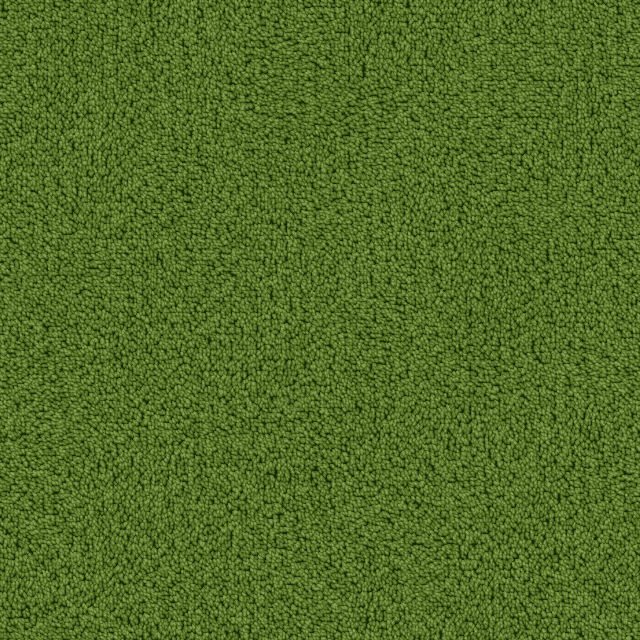
Give the GLSL for this texture, as a Shadertoy shader.

```glsl
const float TUFTS = 174.0;        // tufts along each side
const float PATCHES = 12.0;       // broad changes of lean and tone
const float FIBRES = 440.0;       // fine yarn grain
const float JITTER = 0.9;
const vec2 TUFT_RADII = vec2(0.86, 0.5);
const float SIZE_SPREAD = 0.35;
const float LEAN = -0.95;         // main tuft direction, radians
const float LEAN_PATCH = 1.2;
const float LEAN_SPREAD = 1.1;
const float BLEND = 10.0;         // softness where tufts meet
const vec2 LIGHT = vec2(-0.75, 1.5);
const float CREST_TONE = 5.2;
const float GAP_DEPTH = 3.5;
const float CREST_ROUNDING = 0.04;
const float TUFT_CONTRAST = 1.6;
const float PATCH_CONTRAST = 0.12;
const float FIBRE_CONTRAST = 1.2;

// Pile colours from deep gap to lit crest
const vec3 PILE[6] = vec3[6](
    vec3(0.08, 0.16, 0.02), vec3(0.17, 0.27, 0.05), vec3(0.26, 0.36, 0.10),
    vec3(0.34, 0.44, 0.15), vec3(0.42, 0.52, 0.22), vec3(0.53, 0.63, 0.32));

float hash(vec2 p) {
    return fract(sin(dot(p, vec2(127.1, 311.7))) * 43758.5453);
}

// Value noise that wraps after a whole number of cells
float wrapNoise(vec2 uv, float cells, float seed) {
    vec2 p = uv * cells;
    vec2 i = floor(p);
    vec2 f = fract(p);
    f = f * f * (3.0 - 2.0 * f);
    vec2 lo = mod(i, cells) + seed;
    vec2 hi = mod(i + 1.0, cells) + seed;
    return mix(mix(hash(lo), hash(vec2(hi.x, lo.y)), f.x),
               mix(hash(vec2(lo.x, hi.y)), hash(hi), f.x), f.y);
}

// Tone of the pile: soft union of scattered, leaning oval tufts
float pileTone(vec2 uv) {
    vec2 p = uv * TUFTS;
    vec2 cell = floor(p);
    float patchLean = LEAN + LEAN_PATCH * (wrapNoise(uv, PATCHES, 17.3) - 0.5);
    float weightSum = 0.0;
    float shadeSum = 0.0;

    for (int y = -1; y <= 1; y++) {
        for (int x = -1; x <= 1; x++) {
            vec2 neighbour = cell + vec2(x, y);
            vec2 id = mod(neighbour, TUFTS);
            vec2 scatter = vec2(hash(id + 3.7), hash(id + 41.9)) - 0.5;
            vec2 offset = p - neighbour - 0.5 - JITTER * scatter;

            float angle = patchLean + LEAN_SPREAD * (hash(id + 73.1) - 0.5);
            float c = cos(angle);
            float s = sin(angle);
            vec2 local = vec2(c * offset.x + s * offset.y, c * offset.y - s * offset.x);
            float size = 1.0 + SIZE_SPREAD * (hash(id + 97.3) - 0.5);
            local /= TUFT_RADII * size;

            float weight = exp(-BLEND * dot(local, local));
            float shade = TUFT_CONTRAST * (hash(id + 59.5) - 0.5) + dot(offset, LIGHT);
            weightSum += weight;
            shadeSum += weight * shade;
        }
    }

    weightSum = max(weightSum, 1e-12);
    float depth = max(-log(weightSum) / BLEND, 0.0);
    float slope = sqrt(depth + CREST_ROUNDING);
    return CREST_TONE - GAP_DEPTH * slope + shadeSum / weightSum;
}

vec3 pileColour(float tone) {
    float level = clamp(tone, 0.0, 4.999);
    int i = int(level);
    return mix(PILE[i], PILE[i + 1], fract(level));
}

void mainImage(out vec4 fragColor, in vec2 fragCoord) {
    vec2 uv = fragCoord / iResolution.xy;
    float tone = pileTone(uv);
    tone += PATCH_CONTRAST * (wrapNoise(uv, PATCHES * 2.0, 31.7) - 0.5);
    tone += FIBRE_CONTRAST * (wrapNoise(uv, FIBRES, 11.1) - 0.5);
    fragColor = vec4(pileColour(tone), 1.0);
}
```
